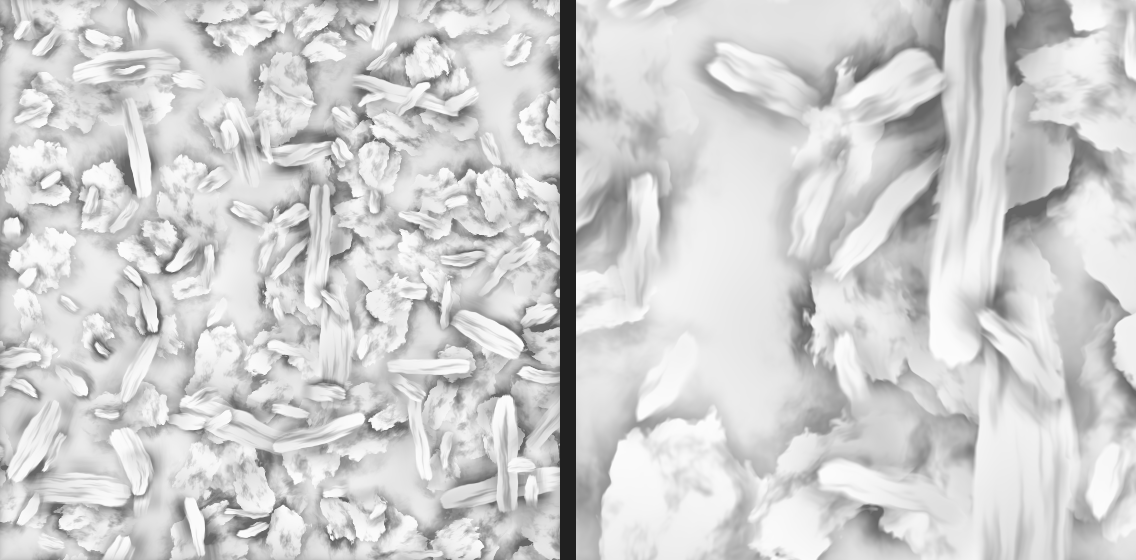
Left, the full canvas; right, a detail of the centre.
Reproduce this texture map procedurally as a WebGL 1 fragment shader.

```glsl
precision highp float;
// Ambient-occlusion map of bark mulch: rough clumps, flakes and fibrous slivers on soft ground.
uniform vec2 u_resolution;

const float GROUND_TONE = 0.91;    // open soil between the pieces
const float GROUND_SWELL = 0.10;   // slow tone change of the soil
const float PIECE_TONE = 0.985;    // exposed faces
const float CREVICE_DEPTH = 0.62;  // darkness of grooves on a piece
const float TILT_DEPTH = 0.13;     // one end of a piece lies deeper
const float RIM_LIGHT = 0.45;      // exposed edges get lighter
const float SHADOW_WIDTH = 0.14;   // contact shadow, in cells
const vec2 SHADOW_RANGE = vec2(0.16, 0.62);
const float WARP_SIZE = 0.011;
const float EDGE_SOFTNESS = 0.0025;
const float BORDER_WIDTH = 0.009;
const float BORDER_DEPTH = 0.14;
const float DARKEST = 0.40;

vec2 hash22(vec2 p) {
  vec3 a = fract(p.xyx * vec3(0.1031, 0.1030, 0.0973));
  a += dot(a, a.yzx + 33.33);
  return fract((a.xx + a.yz) * a.zy);
}

float corner(vec2 cell, vec2 offset, vec2 f) {
  return dot(hash22(cell + offset) * 2.0 - 1.0, f - offset);
}

float gradientNoise(vec2 p) {
  vec2 i = floor(p), f = p - i;
  vec2 u = f * f * f * (f * (f * 6.0 - 15.0) + 10.0);
  vec2 e = vec2(1.0, 0.0);
  return mix(mix(corner(i, e.yy, f), corner(i, e.xy, f), u.x),
             mix(corner(i, e.yx, f), corner(i, e.xx, f), u.x), u.y);
}

float fbm(vec2 p) {
  float sum = 0.0, amp = 1.0;
  for (int i = 0; i < 4; i++) {
    sum += amp * gradientNoise(p);
    p = mat2(1.6, 1.2, -1.2, 1.6) * p + 7.3;
    amp *= 0.57;
  }
  return sum;
}

// Stretched noise keeps its direction in every octave.
float fibres(vec2 p) {
  return gradientNoise(p) + 0.6 * gradientNoise(p * vec2(1.7, 2.1) + 5.1)
       + 0.35 * gradientNoise(p * vec2(3.5, 4.2) + 9.7);
}

float roundedBox(vec2 p, vec2 halfSize, float radius) {
  vec2 d = abs(p) - halfSize + radius;
  return length(max(d, 0.0)) + min(max(d.x, d.y), 0.0) - radius;
}

// Paints one layer of jittered pieces; sizes are half extents in cells.
float scatter(float tone, vec2 p, float cell, vec2 sizeMin, vec2 sizeMax,
              vec2 grain, float rough, float fibrous, float share, float seed) {
  vec2 home = floor(p / cell);
  float reach = SHADOW_WIDTH * cell;
  for (int y = -1; y <= 1; y++) {
    for (int x = -1; x <= 1; x++) {
      vec2 id = home + vec2(float(x), float(y)) + seed;
      vec2 place = hash22(id), kind = hash22(id + 41.7);
      vec2 pick = hash22(id + 83.1), depth = hash22(id + 127.9);
      vec2 halfSize = cell * mix(sizeMin, sizeMax, pick);
      vec2 q = p - (id - seed + mix(vec2(0.15), vec2(0.85), place)) * cell;
      if (kind.x > share || length(q) > length(halfSize) + 2.5 * reach) continue;

      // Local frame, slight bend and tapered ends
      float angle = 6.2832 * kind.y, c = cos(angle), s = sin(angle);
      q = mat2(c, -s, s, c) * q;
      float along = q.x / halfSize.x;
      q.y += (depth.x - 0.5) * 0.18 * along * along * halfSize.x;
      halfSize.y *= 1.0 - 0.4 * min(along * along, 1.0);

      // Surface grooves also fray the outline
      vec2 g = q * grain + place * 60.0;
      float relief = fibrous > 0.5 ? fibres(g) : fbm(g);
      float d = roundedBox(q, halfSize, 0.7 * halfSize.y) + rough * relief;

      // Contact shadow, fading where the piece is buried
      float buried = smoothstep(-1.0, -0.2, along + 0.8 * depth.y);
      float uneven = smoothstep(-0.35, 0.35, gradientNoise(p * 15.0 + seed + place * 9.0));
      float fall = max(d, 0.0) / reach;
      float shadow = mix(SHADOW_RANGE.x, SHADOW_RANGE.y, depth.x) * uneven;
      tone *= 1.0 - shadow * buried * exp(-fall * fall);

      // Face: tilted, grooved and lighter along the rim
      float groove = 0.5 * (relief + sqrt(relief * relief + 0.006));
      float face = PIECE_TONE - CREVICE_DEPTH * groove
                 - TILT_DEPTH * pick.x * smoothstep(0.9, -0.9, along);
      float rim = RIM_LIGHT * exp(min(d, 0.0) / (0.05 * cell));
      face = mix(face, 1.0, rim);
      float cover = smoothstep(EDGE_SOFTNESS, -EDGE_SOFTNESS, d);
      tone = mix(tone, face, cover * buried);
    }
  }
  return tone;
}

void main() {
  vec2 p = gl_FragCoord.xy / min(u_resolution.x, u_resolution.y);
  vec2 warp = WARP_SIZE * vec2(fbm(p * 13.0 + 20.0), fbm(p * 13.0 + 70.0));
  float tone = GROUND_TONE + GROUND_SWELL * gradientNoise(p * 9.0 + 3.0);

  // Clumps, flakes, long slivers, then splinters
  tone = scatter(tone, p + warp, 0.150, vec2(0.32, 0.25), vec2(0.60, 0.44),
                 vec2(24.0, 34.0), 0.022, 0.0, 0.88, 11.0);
  tone = scatter(tone, p + warp, 0.105, vec2(0.28, 0.16), vec2(0.55, 0.34),
                 vec2(28.0, 46.0), 0.018, 0.0, 0.62, 57.0);
  tone = scatter(tone, p + warp * 0.5, 0.160, vec2(0.32, 0.07), vec2(0.72, 0.19),
                 vec2(9.0, 62.0), 0.008, 1.0, 0.52, 103.0);
  tone = scatter(tone, p + warp, 0.070, vec2(0.25, 0.09), vec2(0.65, 0.22),
                 vec2(18.0, 75.0), 0.007, 1.0, 0.36, 171.0);

  // Thin occlusion along the canvas border
  vec2 uv = gl_FragCoord.xy / u_resolution;
  vec2 inset = min(uv, 1.0 - uv);
  tone *= 1.0 - BORDER_DEPTH * exp(-min(inset.x, inset.y) / BORDER_WIDTH);
  gl_FragColor = vec4(vec3(clamp(tone, DARKEST, 1.0)), 1.0);
}
```
